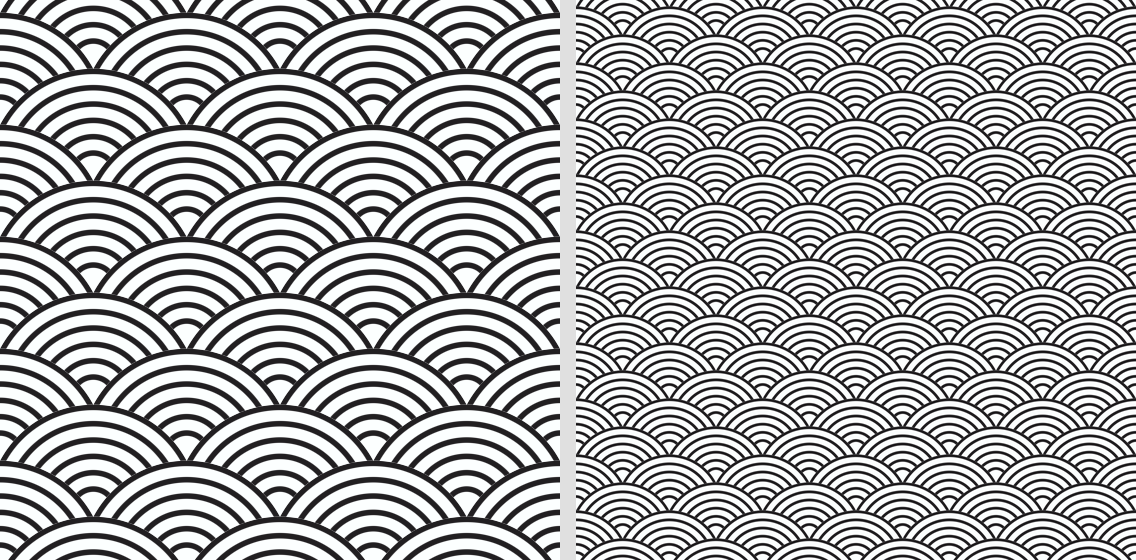
Left, the tile; right, the same tile 2 across and 2 down.
Reproduce this pattern procedurally as a three.js fragment shader.

```glsl
varying vec2 vUv;

// Dark concentric rings of one scale, by distance from its centre
float ringInk(float radius, float soft) {
  float depth = 0.5667 - 0.0148 - radius;
  float ring = clamp(floor(depth / 0.0875 + 0.5), 0.0, 5.0);
  return 1.0 - smoothstep(-soft, soft, abs(depth - ring * 0.0875) - 0.0148);
}

void main() {
  // One unit is the width of a scale: 3 across, 10 staggered rows 0.3 apart
  vec2 p = vUv * 3.0 + vec2(0.0, 0.0343);
  float soft = 0.75 * fwidth(p.y);
  float lowestRow = floor((p.y - 0.5667) / 0.3);
  float ink = 0.0;

  // Paint from back to front: each lower row covers the one above
  for (int i = 3; i >= 0; i--) {
    float row = lowestRow + float(i);
    float stagger = 0.5 * mod(row, 2.0);
    vec2 fromCentre = vec2(fract(p.x - stagger + 0.5) - 0.5, p.y - row * 0.3);
    float radius = length(fromCentre);
    float cover = 1.0 - smoothstep(-soft, soft, radius - 0.5667);
    ink = mix(ink, ringInk(radius, soft), cover);
  }

  vec3 paperColour = vec3(0.99, 1.0, 1.0);
  vec3 inkColour = vec3(0.13, 0.12, 0.13);
  gl_FragColor = vec4(mix(paperColour, inkColour, ink), 1.0);
}
```
